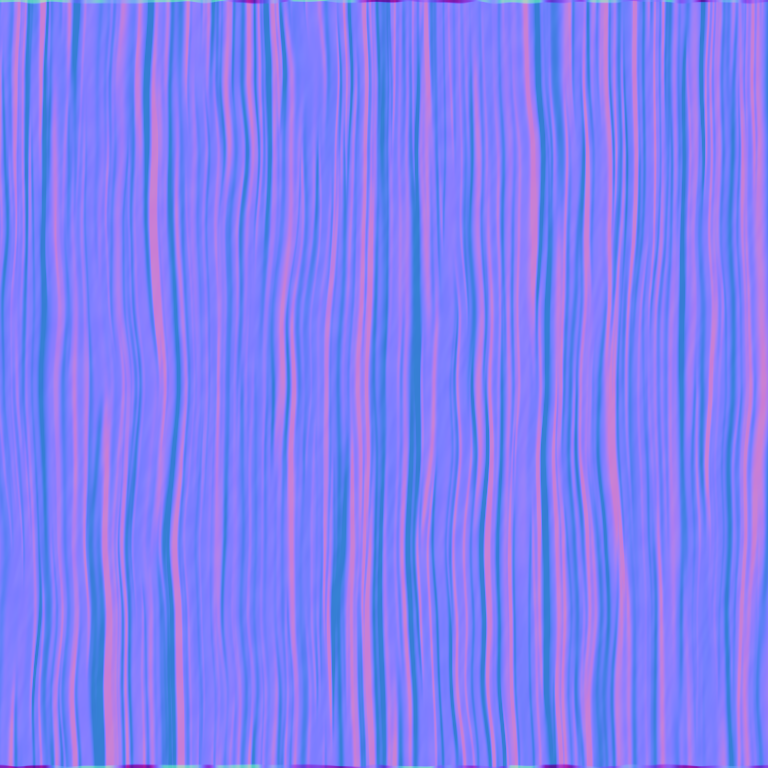
Reproduce this texture map procedurally as a WebGL 1 fragment shader.

```glsl
precision highp float;
// Tangent-space normal map of fibrous bark with long vertical grain.
// Tapered strands are scattered on jittered grids; each adds a slope on its
// left and right wall. Faint streaks fill the flats, and a thin seam ends the tile.
uniform vec2 u_resolution;

#define COARSE_GRID vec2(27.0, 1.4)
#define FINE_GRID vec2(64.0, 2.0)
#define COARSE_SLOPE 0.68
#define FINE_SLOPE 0.62
#define STREAK_SLOPE 0.36
#define WOBBLE 0.018
#define BASE_TILT -0.005
#define MAX_TILT 0.58
#define SEAM_WIDTH 0.0035

vec4 hash4(vec2 p) {
  vec4 q = fract(p.xyxy * vec4(0.1031, 0.1030, 0.0973, 0.1099));
  q += dot(q, q.wzxy + 33.33);
  return fract((q.xxyz + q.yzzw) * q.zywx);
}

float noise(vec2 p) {
  vec2 cell = floor(p), f = fract(p);
  f = f * f * (3.0 - 2.0 * f);
  float low = mix(hash4(cell).x, hash4(cell + vec2(1.0, 0.0)).x, f.x);
  float high = mix(hash4(cell + vec2(0.0, 1.0)).x, hash4(cell + 1.0).x, f.x);
  return mix(low, high, f.y);
}

float bump(float d) {
  return exp(-d * d);
}

// Horizontal slope of one layer of strands; sizes are fractions of a column.
float strands(vec2 p, vec2 grid, vec2 halfWidth, vec2 wallWidth, float seed) {
  vec2 g = p * grid;
  vec2 home = floor(g);
  float slope = 0.0;
  for (int j = -1; j <= 1; j++) {
    for (int i = -1; i <= 1; i++) {
      vec2 cell = home + vec2(float(i), float(j));
      vec4 place = hash4(cell + seed);
      vec4 shape = hash4(cell + seed + 47.0);
      vec2 d = g - cell - place.xy;
      float along = 1.0 - abs(d.y) / mix(0.45, 1.0, place.z);
      float taper = smoothstep(0.0, 0.3, along);
      float w = mix(halfWidth.x, halfWidth.y, place.w) * smoothstep(0.0, 0.7, along);
      // Both walls of a strand have similar widths, so their slopes nearly cancel.
      float wall = mix(wallWidth.x, wallWidth.y, shape.x * shape.x);
      float skew = mix(0.85, 1.18, shape.y);
      float strength = mix(0.4, 1.0, shape.z) * taper;
      float side = shape.w < 0.6 ? 1.0 : -1.0;
      slope += side * strength
             * (bump((d.x + w) / (wall * skew)) - bump((d.x - w) * skew / wall));
    }
  }
  return slope;
}

void main() {
  vec2 uv = gl_FragCoord.xy / u_resolution;

  // Gentle sideways drift of the fibres
  vec2 p = uv;
  p.x += WOBBLE * (noise(uv * vec2(5.0, 4.0) + 3.0) - 0.5);
  p.x += WOBBLE * 0.45 * (noise(uv * vec2(13.0, 10.0) + 19.0) - 0.5);
  p += 2.0;

  // Large strands, and finer ones gathered in clusters
  float cluster = smoothstep(0.25, 0.7, noise(p * vec2(6.0, 1.6) + 8.0));
  float tilt = BASE_TILT;
  tilt += COARSE_SLOPE * strands(p, COARSE_GRID, vec2(0.13, 0.30), vec2(0.085, 0.17), 11.0);
  tilt += FINE_SLOPE * mix(0.25, 1.0, cluster)
        * strands(p, FINE_GRID, vec2(0.13, 0.28), vec2(0.12, 0.2), 83.0);

  // Faint streaks and a slightly slanted grain on the flats
  float streak = 0.5 * noise(p * vec2(80.0, 3.0)) + 0.5 * noise(p * vec2(170.0, 6.0));
  tilt += STREAK_SLOPE * (streak - 0.5);
  vec2 slanted = vec2(p.x - 0.2 * p.y, p.y);
  float grain = noise(slanted * vec2(180.0, 40.0)) - 0.5;
  vec2 n = vec2(tilt + 0.07 * grain, 0.05 * grain - 0.005);
  n.x = clamp(n.x * inversesqrt(1.0 + 0.4 * n.x * n.x), -MAX_TILT, MAX_TILT);

  // Broken seam of uneven thickness along the top and bottom borders
  float border = min(uv.y, 1.0 - uv.y);
  float row = floor(uv.y * 2.0) * 7.0;
  float thickness = SEAM_WIDTH * mix(0.5, 1.6, noise(vec2(uv.x * 45.0, 31.0 + row)));
  float seam = 1.0 - smoothstep(0.5 * thickness, 1.2 * thickness, border);
  float lip = noise(vec2(uv.x * 22.0, 5.0 + row)) + 0.4 * noise(vec2(uv.x * 70.0, 13.0 + row));
  n = mix(n, vec2(0.6 * n.x, clamp((lip - 0.7) * 2.4, -0.8, 0.6)), seam);

  float facing = max(1.0 - dot(n, n), 0.0);
  gl_FragColor = vec4(0.5 + 0.5 * vec3(n, facing), 1.0);
}
```
